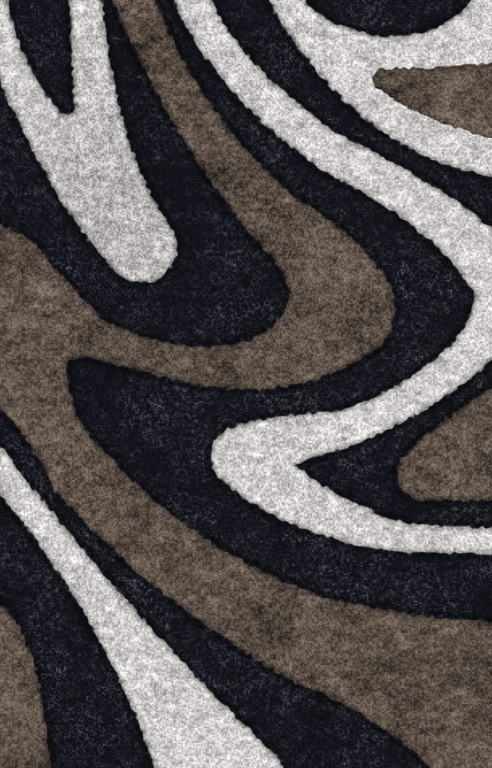
Write a WebGL 2 fragment shader that draws this texture.

```glsl
#version 300 es
precision highp float;
uniform vec2 u_resolution;
out vec4 fragColor;

// Design grid spanning the whole canvas, y pointing down
const vec2 GRID = vec2(492, 768);
const vec3 NAVY = vec3(0.075, 0.078, 0.105);
const vec3 SPECK = vec3(0.50, 0.51, 0.55);
const vec3 BROWN = vec3(0.355, 0.310, 0.275);
const vec3 SILVER = vec3(0.79, 0.78, 0.775);
const float GRAIN_SCALE = 0.62;
const float PATCH_SCALE = 0.022;
const float EDGE_FRAY = 3.5;
const float SEAM_WIDTH = 3.0;
const int SEGMENTS = 14;

float hash(vec2 p) {
  vec3 q = fract(p.xyx * vec3(0.1031, 0.1030, 0.0973));
  q += dot(q, q.yzx + 33.33);
  return fract((q.x + q.y) * q.z);
}

float noise(vec2 p) {
  vec2 i = floor(p), f = fract(p);
  f = f * f * (3.0 - 2.0 * f);
  return mix(mix(hash(i), hash(i + vec2(1, 0)), f.x),
             mix(hash(i + vec2(0, 1)), hash(i + vec2(1, 1)), f.x), f.y);
}

float fbm(vec2 p) {
  float sum = 0.0, amp = 0.5;
  for (int i = 0; i < 4; i++) {
    sum += amp * noise(p);
    p = mat2(1.6, 1.2, -1.2, 1.6) * p + 7.3;
    amp *= 0.5;
  }
  return sum / 0.9375;
}

// Distance to a quadratic curve whose radius (z) bends along with it
float band(vec2 p, vec3 a, vec3 b, vec3 c) {
  float d = 1e5;
  vec3 s = a;
  for (int i = 1; i <= SEGMENTS; i++) {
    float t = float(i) / float(SEGMENTS);
    vec3 e = mix(mix(a, b, t), mix(b, c, t), t);
    vec2 v = e.xy - s.xy;
    float h = clamp(dot(p - s.xy, v) / dot(v, v), 0.0, 1.0);
    d = min(d, length(p - s.xy - v * h) - mix(s.z, e.z, h));
    s = e;
  }
  return d;
}

float silverField(vec2 p) {
  // Upper left loop with its dark finger
  float loop = band(p, vec3(35, -10, 66), vec3(72, 161, 43), vec3(141, 247, 36));
  float finger = band(p, vec3(38, -10, 32), vec3(42, 45, 28), vec3(66, 106, 9));
  float d = max(loop, -finger);
  // Upper right sweep with its dark bay
  float sweep = band(p, vec3(310, -30, 52), vec3(403, 91, 74), vec3(520, 80, 100));
  float bay = band(p, vec3(340, -22, 42), vec3(395, 8, 44), vec3(434, -20, 42));
  d = min(d, max(sweep, -bay));
  // Long ribbon folding back twice
  d = min(d, band(p, vec3(186, -15, 17), vec3(220, 76, 17), vec3(333, 154, 20)));
  d = min(d, band(p, vec3(333, 154, 20), vec3(461, 216, 21), vec3(508, 290, 32)));
  d = min(d, band(p, vec3(508, 290, 32), vec3(485, 374, 12), vec3(342, 430, 19)));
  d = min(d, band(p, vec3(342, 430, 19), vec3(295, 436, 24), vec3(243, 457, 32)));
  d = min(d, band(p, vec3(243, 457, 32), vec3(298, 514, 25), vec3(400, 537, 15)));
  d = min(d, band(p, vec3(400, 537, 15), vec3(440, 541, 13), vec3(510, 540, 13)));
  // Lower left flare
  return min(d, band(p, vec3(-15, 452, 16), vec3(125, 623, 7), vec3(225, 790, 62)));
}

float brownField(vec2 p) {
  // Upper limb and its rounded turn
  float d = band(p, vec3(130, -10, 20), vec3(178, 117, 17), vec3(273, 217, 29));
  d = min(d, band(p, vec3(273, 217, 29), vec3(332, 261, 36), vec3(342, 308, 53)));
  d = min(d, band(p, vec3(342, 308, 53), vec3(306, 363, 29), vec3(230, 367, 22)));
  d = min(d, band(p, vec3(230, 367, 22), vec3(170, 368, 14), vec3(95, 338, 19)));
  d = min(d, band(p, vec3(95, 338, 19), vec3(45, 320, 40), vec3(-30, 295, 82)));
  // Lower limb widening to the right
  d = min(d, band(p, vec3(5, 325, 70), vec3(36, 411, 13), vec3(82, 473, 32)));
  d = min(d, band(p, vec3(82, 473, 32), vec3(170, 573, 30), vec3(310, 640, 45)));
  d = min(d, band(p, vec3(310, 640, 45), vec3(415, 672, 52), vec3(520, 720, 98)));
  // Islands at the borders
  d = min(d, band(p, vec3(424, 474, 27), vec3(462, 457, 42), vec3(525, 440, 62)));
  d = min(d, band(p, vec3(384, 80, 11), vec3(430, 95, 27), vec3(510, 102, 40)));
  return min(d, band(p, vec3(-22, 640, 42), vec3(3, 690, 46), vec3(2, 790, 48)));
}

void main() {
  vec2 uv = gl_FragCoord.xy / u_resolution;
  vec2 p = vec2(uv.x, 1.0 - uv.y) * GRID;
  float soft = max(GRID.y / u_resolution.y, 1.2);

  // Pile texture: fine fibres over broad worn patches
  float fibre = mix(noise(p * GRAIN_SCALE), noise(p.yx * GRAIN_SCALE * 0.5 + 31.0), 0.35);
  float worn = fbm(p * PATCH_SCALE + 4.0);
  float tuft = fbm(p * vec2(0.09, 0.13));
  float fray = EDGE_FRAY * (noise(p * 0.22) - 0.5);
  float silver = silverField(p) + fray;
  float brown = brownField(p) + fray;

  float flecks = pow(fibre, 3.0) * smoothstep(0.25, 0.8, 0.5 * (worn + tuft));
  vec3 color = NAVY * (0.65 + 0.7 * fibre) + SPECK * flecks * 0.72;

  float dull = 0.09 * smoothstep(170.0, 40.0, length(p - vec2(120, 190)));
  vec3 silverPile = SILVER - dull + 0.42 * (fibre - 0.47) + 0.26 * (tuft - 0.5);
  silverPile *= 1.0 - 0.22 * smoothstep(-SEAM_WIDTH * 2.0, 0.0, silver);
  color = mix(color, silverPile, smoothstep(soft, -soft, silver));

  vec3 brownPile = BROWN * (1.0 + 0.95 * (fibre - 0.5) + 0.7 * (tuft - 0.5) + 0.5 * (worn - 0.5));
  brownPile *= 1.0 - 0.2 * smoothstep(-SEAM_WIDTH * 2.0, 0.0, brown);
  color = mix(color, brownPile, smoothstep(soft, -soft, brown));

  // Shaded groove on the navy side of every edge
  float outside = min(silver, brown);
  color *= 1.0 - 0.35 * exp(-pow((outside - SEAM_WIDTH) / SEAM_WIDTH, 2.0));
  fragColor = vec4(clamp(color, 0.0, 1.0), 1.0);
}
```
